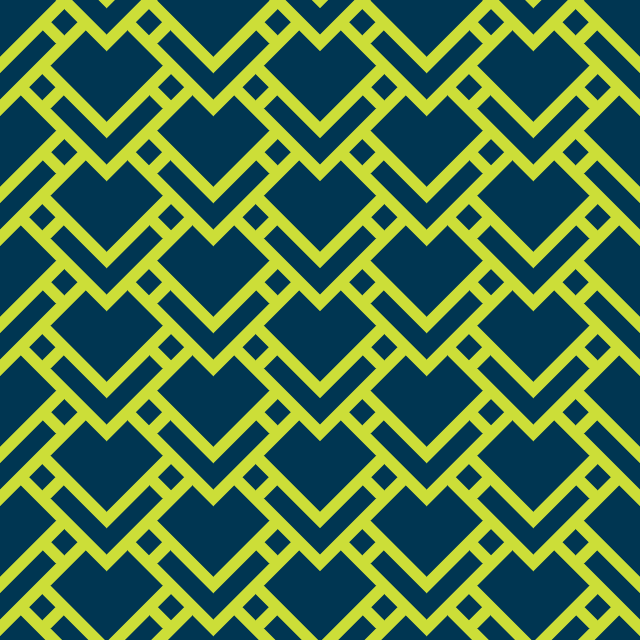
This pattern is drawn by a Shadertoy shader. Its source:

```glsl
// Interlocking angular hearts, chevrons and small diamonds in navy on lime bands.

const vec2 CELL = vec2(256.0, 156.0);   // repeat size; the canvas is 768 units high

// Rectangle between two corners, in rotated (diagonal) coordinates.
float rect(vec2 d, vec2 lo, vec2 hi) {
    vec2 e = max(lo - d, d - hi);
    return max(e.x, e.y) * 0.7071;
}

// One mirrored motif, with the heart's lower tip at the origin.
float motif(vec2 p) {
    float side = abs(p.x);
    vec2 diag = vec2(p.y - side, p.y + side);
    float heart = rect(diag, vec2(0.0, -60.0), vec2(84.6, 134.6));
    float chevron = rect(diag, vec2(-51.3, -60.0), vec2(-19.8, 83.0));
    float diamond = rect(diag, vec2(-103.0, -1.5), vec2(-71.6, 29.9));
    return min(heart, min(chevron, diamond));
}

void mainImage(out vec4 fragColor, in vec2 fragCoord) {
    float pixel = 768.0 / iResolution.y;
    vec2 p = fragCoord * pixel - vec2(128.0, -2.1);

    // Two staggered columns; a second row catches the overlapping heart tops.
    float dist = 1e3;
    for (int column = 0; column < 2; column++) {
        vec2 q = p - 0.5 * CELL * float(column);
        q.x = mod(q.x + 0.5 * CELL.x, CELL.x) - 0.5 * CELL.x;
        q.y = mod(q.y + 54.0, CELL.y) - 54.0;
        for (int row = 0; row < 2; row++)
            dist = min(dist, motif(q + vec2(0.0, CELL.y * float(row))));
    }

    vec3 navy = vec3(0.0, 0.21, 0.32);
    vec3 lime = vec3(0.80, 0.87, 0.22);
    float band = smoothstep(-0.6 * pixel, 0.6 * pixel, dist);
    fragColor = vec4(mix(navy, lime, band), 1.0);
}
```
